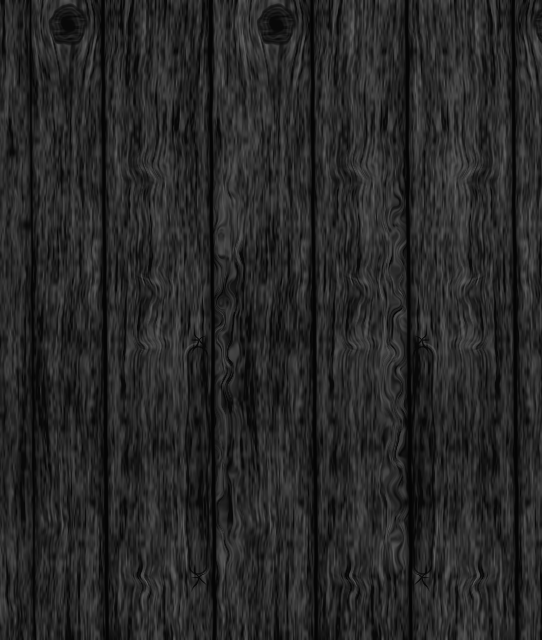
Give the GLSL for this texture, as a Shadertoy shader.

```glsl
// Charcoal-stained vertical boards with dark seams, knots, nail holes and a long scar.
// Boards share folded (shifted or mirrored) coordinates, so their figure recurs;
// stretched value noise, bent around knots and burls, supplies the grain.

#define BASE_TONE 0.166
#define GRAIN_CONTRAST 1.12
#define SEAM_HALF_WIDTH 0.0027
#define SEAM_SLANT 0.007
#define EDGE_SHADE 0.62
#define BOARD_SHIFT 0.3255
#define MIRROR_SUM 0.970
#define BURL_SIZE vec2(0.027, 0.019)
#define KNOT vec2(0.107, 0.961)
#define SCAR_X 0.309
#define SCAR_BOTTOM 0.097
#define SCAR_TOP 0.468

const float SEAMS[6] = float[6](0.0508, 0.164, 0.332, 0.491, 0.639, 0.805);
const float BURL_ROWS[4] = float[4](0.73, 0.56, 0.47, 0.09);

float hash(vec2 p) {
    vec3 q = fract(p.xyx * 0.1031);
    q += dot(q, q.yzx + 33.33);
    return fract((q.x + q.y) * q.z);
}

float noise(vec2 p) {
    vec2 i = floor(p), f = fract(p);
    f = f * f * (3.0 - 2.0 * f);
    return mix(mix(hash(i), hash(i + vec2(1, 0)), f.x),
               mix(hash(i + vec2(0, 1)), hash(i + vec2(1, 1)), f.x), f.y);
}

float signedNoise(vec2 p) { return noise(p) - 0.5; }

// Soft round spot: 1 at the centre, falling off over the given radii.
float spot(vec2 d, vec2 radii) { d /= radii; return exp(-dot(d, d)); }

// Fibres from broad bands down to short flecks, with thin checks and scratches.
float grain(vec2 g) {
    g += vec2(3.0, 5.0);
    float t = 0.11 * signedNoise(g * vec2(310, 26))
            + 0.09 * signedNoise(g * vec2(150, 9))
            + 0.05 * signedNoise(g * vec2(50, 3))
            + 0.13 * signedNoise(g * vec2(430, 100))
            + 0.06 * signedNoise(g * vec2(190, 60));
    t -= 0.075 * smoothstep(0.70, 0.88, noise(g * vec2(260, 10) + 40.0));
    return t + 0.055 * smoothstep(0.72, 0.92, noise(g * vec2(300, 16) + 80.0));
}

// Uneven dark cracks radiating from a point.
float starCrack(vec2 d) {
    d += 0.005 * vec2(signedNoise(d * 110.0), signedNoise(d * 110.0 + 30.0));
    float r = length(d), a = atan(d.x, d.y);
    float ray = r * abs(sin(2.5 * a + 0.6)) / 2.5;
    float reach = 0.022 + 0.010 * cos(2.0 * a);
    return smoothstep(0.0018, 0.0003, ray) * smoothstep(reach, 0.3 * reach, r);
}

void mainImage(out vec4 fragColor, in vec2 fragCoord) {
    vec2 p = fragCoord / iResolution.y;
    float soft = 0.5 / iResolution.y + 0.0008;

    // Board index, distance to the nearest seam, and seam coverage
    float sx = p.x + SEAM_SLANT * (p.y - 0.5) + 0.002 * signedNoise(vec2(p.x * 3.0, p.y * 22.0));
    int board = 0;
    float edge = 1.0, gap = 0.0;
    for (int i = 0; i < 6; i++) {
        float d = sx - SEAMS[i];
        float halfWidth = SEAM_HALF_WIDTH * (i == 0 ? 0.55 : 1.0);
        if (d > 0.0) board = i + 1;
        edge = min(edge, abs(d));
        gap = max(gap, 1.0 - smoothstep(halfWidth - soft, halfWidth + soft, abs(d)));
    }

    // Fold onto the shared figure
    vec2 q = p;
    if (board == 3 || board == 4) q.x -= BOARD_SHIFT;
    if (board >= 5) q.x = MIRROR_SUM - q.x;

    // Bend the grain: wander and ripple, round knot, small burls, curly edges
    vec2 g = q;
    g.x += 0.008 * signedNoise(q * vec2(12, 5)) + 0.004 * signedNoise(q * vec2(40, 28));
    vec2 k = q - KNOT;
    g.x -= 0.75 * k.x * spot(k, vec2(0.045, 0.065));
    float glow = 0.0, strokes = 0.0;
    for (int i = 0; i < 4; i++) {
        float h = hash(vec2(float(i), 7.0));
        vec2 d = q - vec2(0.210 + 0.035 * h, BURL_ROWS[i]);
        d += 0.014 * vec2(signedNoise(q * 45.0), signedNoise(q * 45.0 + 20.0));
        float f = spot(d, BURL_SIZE);
        vec2 along = vec2(0.8 * d.x - 0.6 * d.y, 0.6 * d.x + 0.8 * d.y);
        strokes += f * signedNoise(along * vec2(75, 260) + 50.0 * h);
        g.x += 0.7 * f * d.y;
        glow += f;
    }
    float curlSide = board == 3 ? p.x - SEAMS[2] : board == 4 ? SEAMS[4] - p.x : 1.0;
    float curl = smoothstep(0.060, 0.015, curlSide)
               * smoothstep(0.05, 0.2, p.y) * smoothstep(0.76, 0.66, p.y);
    vec2 swirl = vec2(signedNoise(q * vec2(60, 38)), signedNoise(q * vec2(50, 34) + 9.0));
    g += 0.026 * curl * swirl * vec2(1.0, 1.5);

    // Wood tone, with a little wear particular to each board
    float fb = float(board);
    float tone = BASE_TONE + GRAIN_CONTRAST * grain(g);
    tone += 0.02 * (hash(vec2(fb, 3.0)) - 0.5) + 0.04 * signedNoise(p * vec2(7, 4) + fb * 5.0);
    tone += 0.04 * signedNoise(p * vec2(28, 14)) + 0.16 * strokes + 0.012 * (glow + curl);
    tone += 0.09 * curl * signedNoise(g * vec2(170, 60));
    tone *= 1.0 - 0.12 * spot(vec2(0, p.y - 0.3), vec2(1, 0.13));
    if (board == 0) tone *= 0.88;

    // Ringed knot with a dark core and a stain below it
    float r = length(k * vec2(1.0, 0.9)) + 0.006 * signedNoise(q * 90.0);
    float rings = 0.115 + 0.02 * sin(r * 1100.0) + 0.6 * grain(q.yx);
    tone = mix(tone, rings, smoothstep(0.031, 0.024, r));
    tone *= mix(0.25, 1.0, smoothstep(0.007, 0.019, r));
    tone *= 1.0 - 0.40 * smoothstep(0.004, 0.001, abs(r - 0.027));
    tone *= 1.0 - 0.4 * spot(q - KNOT + vec2(0, 0.10), vec2(0.014, 0.035));

    // Long scar: thin broken pale rim, dark inner line, cracked ends
    if (board != 4) {
        vec2 s = q - vec2(SCAR_X, clamp(q.y, SCAR_BOTTOM + 0.02, SCAR_TOP - 0.025));
        float d = length(s) + 0.007 * signedNoise(q * vec2(8, 16));
        float broken = smoothstep(0.2, 0.7, noise(q * vec2(60, 35)));
        tone *= 1.0 - 0.18 * smoothstep(0.021, 0.012, d);
        tone += 0.085 * broken * smoothstep(0.0022, 0.0004, abs(d - 0.021));
        tone *= 1.0 - 0.6 * smoothstep(0.0022, 0.0004, abs(d - 0.016));
        float stars = max(starCrack(q - vec2(SCAR_X, SCAR_TOP)), starCrack(q - vec2(SCAR_X, SCAR_BOTTOM)));
        tone *= 1.0 - 0.8 * stars;
    }

    // Nail holes in two rows, and two small knots on the first board
    for (int i = 0; i < 6; i++) {
        float column = float(i / 2), row = float(i % 2);
        float x = 0.145 + 0.018 * column + 0.032 * column * column;
        tone *= 1.0 - 0.75 * spot(q - vec2(x, 0.215 + 0.127 * row), vec2(0.005, 0.0075));
    }
    if (board == 0)
        for (int i = 0; i < 2; i++) {
            float n = float(i);
            tone *= 1.0 - 0.8 * spot(q - vec2(0.02 + 0.022 * n, 0.762 - 0.114 * n), vec2(0.008 + 0.002 * n));
        }

    // Shaded board edges and black gaps
    tone *= mix(EDGE_SHADE, 1.0, smoothstep(0.0, 0.014, edge));
    tone = mix(clamp(tone, 0.03, 0.36), 0.014, gap);
    fragColor = vec4(vec3(tone), 1.0);
}
```
